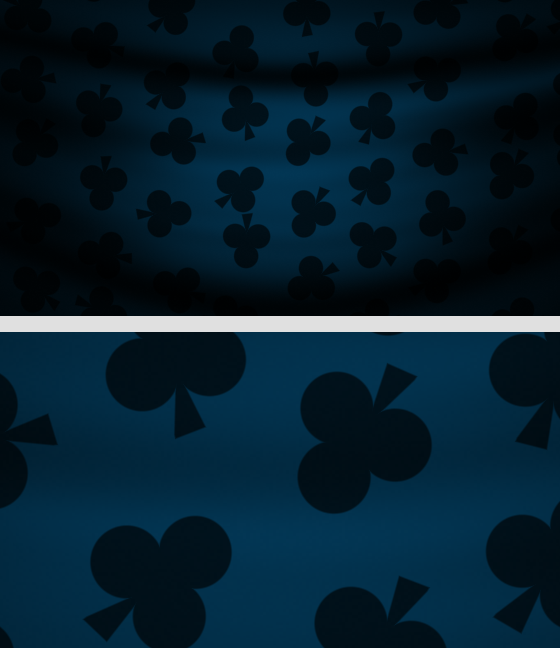
Top: the whole. Bottom: its middle third, enlarged.
Give the GLSL for this pattern, as a Shadertoy shader.

```glsl
const float TAU = 6.2831853;

float hash(vec2 p) {
    return fract(sin(dot(p, vec2(127.1, 311.7))) * 43758.5453);
}

float noise(vec2 p) {
    vec2 i = floor(p), f = fract(p);
    f = f * f * (3.0 - 2.0 * f);
    return mix(mix(hash(i), hash(i + vec2(1, 0)), f.x),
               mix(hash(i + vec2(0, 1)), hash(i + vec2(1, 1)), f.x), f.y);
}

mat2 rotation(float a) {
    return mat2(cos(a), sin(a), -sin(a), cos(a));
}

float bump(float x, float center, float width) {
    float t = (x - center) / width;
    return exp(-t * t);
}

// Three round lobes and a flared stem pointing down
float clubDistance(vec2 p) {
    float d = length(p) - 0.016;
    for (int i = 0; i < 3; i++) {
        float a = TAU * (0.25 + float(i) / 3.0);
        d = min(d, length(p - 0.042 * vec2(cos(a), sin(a))) - 0.0385);
    }
    float along = -p.y;
    float halfWidth = mix(0.002, 0.017, clamp((along - 0.03) / 0.06, 0.0, 1.0));
    float stem = max(abs(p.x) - halfWidth, max(along - 0.092 + 0.15 * p.x, -along));
    return min(d, stem);
}

// Nearest club on a staggered, jittered grid
float scatteredClubs(vec2 p) {
    const float cell = 0.216;
    float d = 1.0;
    float column = floor(p.x / cell);
    for (int i = -1; i <= 1; i++) {
        float cx = column + float(i);
        float shift = 0.5 * mod(cx, 2.0);
        float row = floor(p.y / cell - shift);
        for (int j = -1; j <= 1; j++) {
            vec2 id = vec2(cx, row + float(j));
            vec2 jitter = vec2(hash(id + 3.7), hash(id + 19.3)) - 0.5;
            vec2 center = (id + vec2(0.5, 0.5 + shift) + 0.24 * jitter) * cell;
            d = min(d, clubDistance(rotation(TAU * hash(id + 41.9)) * (p - center)));
        }
    }
    return d;
}

// Brightness of the sagging cloth
float drapery(vec2 p, float dx) {
    float sag = p.y - mix(0.33, 0.12, p.y) * dx * dx;
    sag += 0.025 * (noise(vec2(p.x * 2.2, p.y * 2.0)) - 0.5);
    float side = smoothstep(0.25, 0.85, abs(dx));

    float light = 0.07 + exp(-dx * dx / 0.42) * (0.15 + 0.85 * bump(p.y, 0.48, 0.42));
    light *= 1.0 - 0.85 * bump(sag, 0.765, 0.055);
    light *= 1.0 - 0.9 * bump(sag, 0.02, 0.085);
    light *= 1.0 - 0.2 * bump(sag, 0.53, 0.04);
    light *= 1.0 - 0.75 * side * bump(sag, 0.49, 0.09);
    light *= 1.0 - 0.6 * side * bump(sag, 0.16, 0.08);
    light += 0.16 * bump(sag, 0.64, 0.045) * (0.4 + smoothstep(-0.3, 0.5, dx));
    light += 0.10 * bump(sag, 0.9, 0.08);

    // Fine creases running along the folds
    return light * (0.93 + 0.14 * noise(vec2(p.x * 1.5, sag * 22.0)));
}

void mainImage(out vec4 fragColor, in vec2 fragCoord) {
    vec2 p = fragCoord / iResolution.y;
    float dx = p.x - 0.51 * iResolution.x / iResolution.y;

    vec3 color = vec3(0.008, 0.184, 0.285) * drapery(p, dx) + vec3(0.0, 0.006, 0.010);

    // Clubs as translucent dark shapes over the cloth
    float edge = 0.7 / iResolution.y + 0.0006;
    float club = 1.0 - smoothstep(-edge, edge, scatteredClubs(p));
    color *= mix(1.0, 0.34, club);

    // Slight grain hides banding
    color += (hash(floor(p * 288.0)) - 0.5) * 0.004;
    fragColor = vec4(max(color, 0.0), 1.0);
}
```
